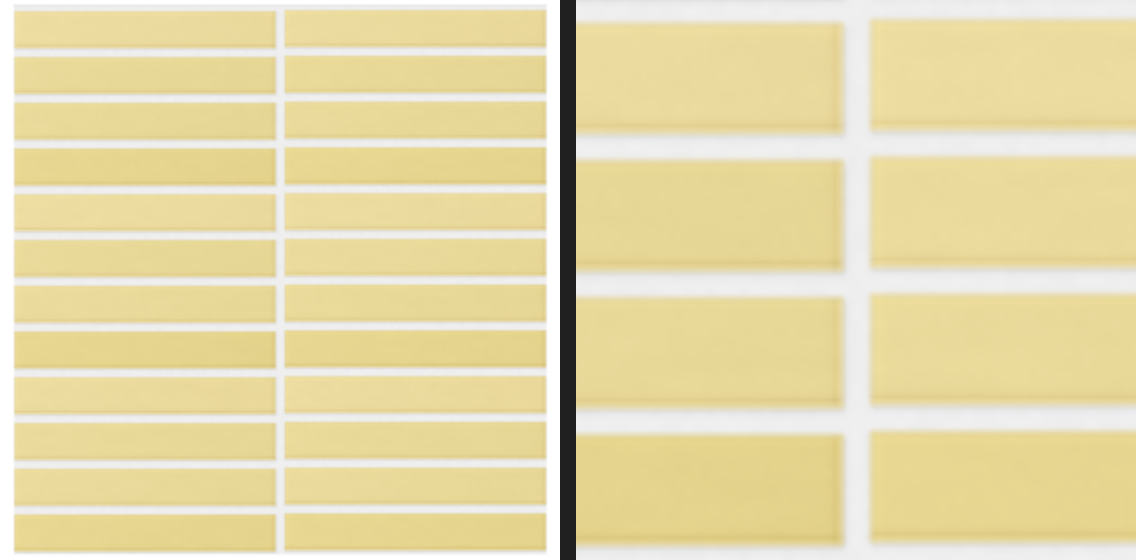
Left, the full canvas; right, a detail of the centre.
This texture is drawn by a Shadertoy shader. Its source:

```glsl
// Pale yellow stacked mosaic tiles, 2 across and 12 down, in soft white grout.

#define GRID vec2(2.0, 12.0)           // tiles across and down
#define PITCH vec2(0.4828, 0.0817)     // spacing of tile centres
#define HALF_TILE vec2(0.2332, 0.0330) // half size of one tile
#define SHEET_CENTRE vec2(0.5005, 0.4985)
#define SOFTNESS 0.0036                // blur of the tile edges
#define CORNER 0.0025                  // corner radius
#define MOTTLE 0.014                   // strength of the glaze variation
#define TILE_COLOUR vec3(0.912, 0.850, 0.600)
#define GROUT_COLOUR vec3(0.937, 0.937, 0.940)

float hash(vec2 p) {
    return fract(sin(dot(p, vec2(127.1, 311.7))) * 43758.5453);
}

float valueNoise(vec2 p) {
    vec2 cell = floor(p), f = fract(p);
    f = f * f * (3.0 - 2.0 * f);
    float low = mix(hash(cell), hash(cell + vec2(1.0, 0.0)), f.x);
    float high = mix(hash(cell + vec2(0.0, 1.0)), hash(cell + 1.0), f.x);
    return mix(low, high, f.y);
}

float boxDistance(vec2 p, vec2 halfSize, float radius) {
    vec2 q = abs(p) - halfSize + radius;
    return length(max(q, 0.0)) + min(max(q.x, q.y), 0.0) - radius;
}

// Four shades repeat down the sheet: light, middle, middle, deep.
vec3 rowShade(float rowFromTop) {
    float phase = mod(rowFromTop, 4.0);
    float light = 1.0 - step(0.5, phase);
    float deep = step(2.5, phase);
    return light * vec3(0.010, 0.008, 0.020) - deep * vec3(0.010, 0.014, 0.038);
}

vec3 tileColour(vec2 local, vec2 id, vec2 uv) {
    vec2 q = local / HALF_TILE;
    vec3 colour = TILE_COLOUR + rowShade(GRID.y - 1.0 - id.y);
    colour += (hash(id + 3.7) - 0.5) * vec3(0.008, 0.008, 0.016);

    // Gentle fall of light towards the right, and a mottled glaze
    colour -= q.x * vec3(0.007, 0.008, 0.012);
    float glaze = 0.6 * valueNoise(uv * vec2(35.0, 80.0)) + 0.4 * valueNoise(uv * 190.0);
    colour += (glaze - 0.5) * MOTTLE;

    // Bright upper and left rims, darker lower and right rims
    vec2 lowRim = exp(-abs(local + HALF_TILE - 0.005) / 0.0022);
    vec2 highRim = exp(-abs(local - HALF_TILE + 0.005) / 0.0022);
    colour += vec3(0.012, 0.012, 0.004) * (highRim.y + lowRim.x);
    colour -= vec3(0.035, 0.045, 0.050) * (lowRim.y + 0.7 * highRim.x);
    return colour;
}

void mainImage(out vec4 fragColor, in vec2 fragCoord) {
    vec2 uv = fragCoord / iResolution.xy;
    float pixel = 1.0 / min(iResolution.x, iResolution.y);
    float blur = max(SOFTNESS, pixel);

    // Nearest tile, with the right column set slightly higher
    vec2 p = uv - SHEET_CENTRE;
    p.y -= 0.001 * sign(p.x);
    vec2 id = clamp(floor(p / PITCH + 0.5 * GRID), vec2(0.0), GRID - 1.0);
    vec2 local = p - (id + 0.5 - 0.5 * GRID) * PITCH;
    float d = boxDistance(local, HALF_TILE, CORNER);

    // Grout sheet on a white ground, with a faint line along its top
    float sheet = boxDistance(uv - vec2(0.5005, 0.501), vec2(0.4755, 0.491), 0.001);
    float inside = 1.0 - smoothstep(-blur, blur, sheet);
    vec3 grout = GROUT_COLOUR + 0.012 * (valueNoise(uv * 150.0) - 0.5);
    grout -= 0.04 * exp(-abs(uv.y - 0.990) / 0.002);

    // Soft shade just below and right of each tile
    float shadow = boxDistance(local - vec2(0.001, -0.002), HALF_TILE, CORNER);
    grout -= vec3(0.055, 0.055, 0.050) * exp(-max(shadow, 0.0) / 0.0020);
    vec3 colour = mix(vec3(1.0), grout, inside);

    float tile = 1.0 - smoothstep(-blur, blur, d);
    colour = mix(colour, tileColour(local, id, uv), tile);
    fragColor = vec4(clamp(colour, 0.0, 1.0), 1.0);
}
```
